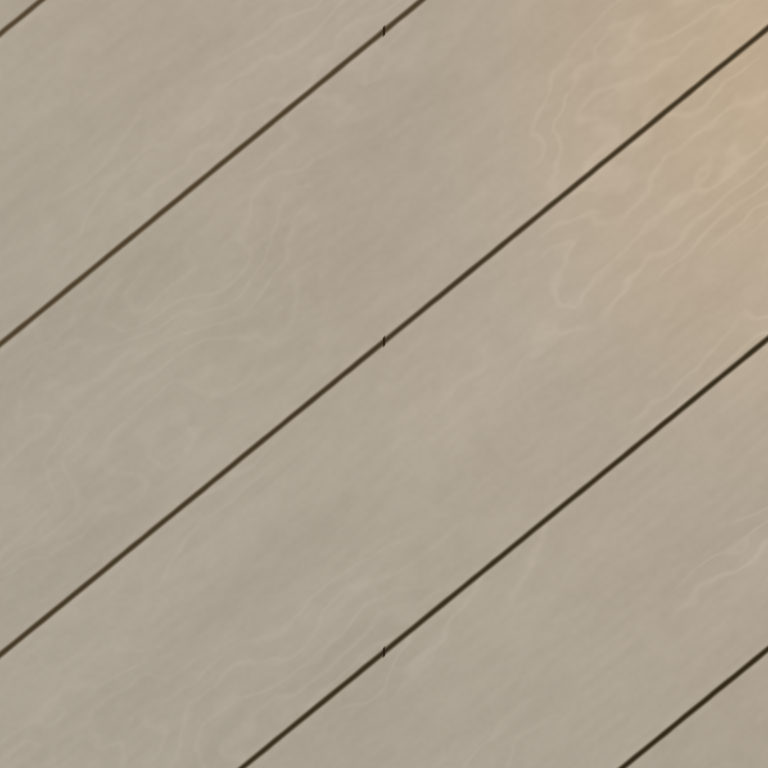
Write a Shadertoy shader that draws this texture.

```glsl
// Pale taupe wooden boards laid diagonally, with thin dark grooves and faint grain.

float hash(vec2 p) {
    return fract(sin(dot(p, vec2(127.1, 311.7))) * 43758.5453);
}

float noise(vec2 p) {
    vec2 i = floor(p), f = fract(p);
    f = f * f * (3.0 - 2.0 * f);
    return mix(mix(hash(i), hash(i + vec2(1, 0)), f.x),
               mix(hash(i + vec2(0, 1)), hash(i + vec2(1, 1)), f.x), f.y);
}

float fbm(vec2 p) {
    float sum = 0.0, amplitude = 0.5;
    for (int i = 0; i < 4; i++) {
        sum += amplitude * noise(p);
        p = p * 2.03 + 17.3;
        amplitude *= 0.5;
    }
    return sum;
}

void mainImage(out vec4 fragColor, in vec2 fragCoord) {
    vec2 uv = fragCoord / iResolution.xy;
    float pixel = 1.0 / iResolution.y;

    // Board coordinates: grooves lie at whole values of row
    float row = (uv.y - 0.8164 * uv.x - 0.1471) / 0.4043;
    float board = floor(row);
    float side = (row - floor(row + 0.5)) * 0.3132;   // signed distance to the groove
    vec2 grain = vec2(dot(uv, vec2(0.7746, 0.6324)), dot(uv, vec2(-0.6324, 0.7746)));
    grain += board * vec2(3.7, 1.9);

    // Base tone, warming towards the upper right corner
    vec3 color = mix(vec3(0.665, 0.631, 0.573), vec3(0.690, 0.645, 0.580),
                     smoothstep(0.2, 1.6, uv.x + uv.y));
    float warmth = 1.0 - smoothstep(0.0, 0.55, length((uv - vec2(1.03, 0.93)) * vec2(1.0, 0.8)));
    color += warmth * vec3(0.055, 0.022, -0.012);
    color += 0.008 * (hash(vec2(board, 4.0)) - 0.5);

    // Cloudy streaks stretched along each board, plus a fine mottle
    color += 0.045 * (fbm(grain * vec2(4.0, 13.0)) - 0.47);
    color += 0.016 * (noise(grain * vec2(38.0, 120.0)) - 0.5);
    color += 0.010 * (noise(uv * 170.0) - 0.5);

    // Pale wispy veins in scattered patches, stronger on the right
    float bend = fbm(grain * vec2(5.0, 9.0) + 8.0);
    float vein = pow(0.5 + 0.5 * sin(grain.y * 150.0 + bend * 38.0), 6.0);
    float patches = smoothstep(0.48, 0.72, noise(grain * vec2(4.5, 10.0) + 31.0));
    color += 0.026 * vein * patches * mix(0.4, 1.0, uv.x);

    // Soft groove, browner at the top left and darker at the bottom right
    float wobble = 0.0005 * (noise(vec2(grain.x * 60.0, board)) - 0.5);
    float groove = 1.0 - smoothstep(0.0005, 0.0052 + 0.5 * pixel, abs(side + wobble));
    vec3 grooveColor = mix(vec3(0.20, 0.165, 0.105), vec3(0.33, 0.275, 0.195),
                           smoothstep(-0.6, 1.3, uv.y - uv.x + 0.3));
    color += 0.018 * exp(-pow((abs(side) - 0.008) / 0.003, 2.0)) * noise(grain * 90.0);
    color = mix(color, grooveColor, groove);

    // Tiny nick where each groove crosses the middle
    vec2 nick = vec2(uv.x - 0.5, side);
    float nickMask = (1.0 - smoothstep(0.0006, 0.0012 + pixel, abs(nick.x)))
                   * (1.0 - smoothstep(0.003, 0.0065, abs(nick.y)));
    color = mix(color, vec3(0.13, 0.10, 0.06), 0.75 * nickMask);

    fragColor = vec4(color, 1.0);
}
```
